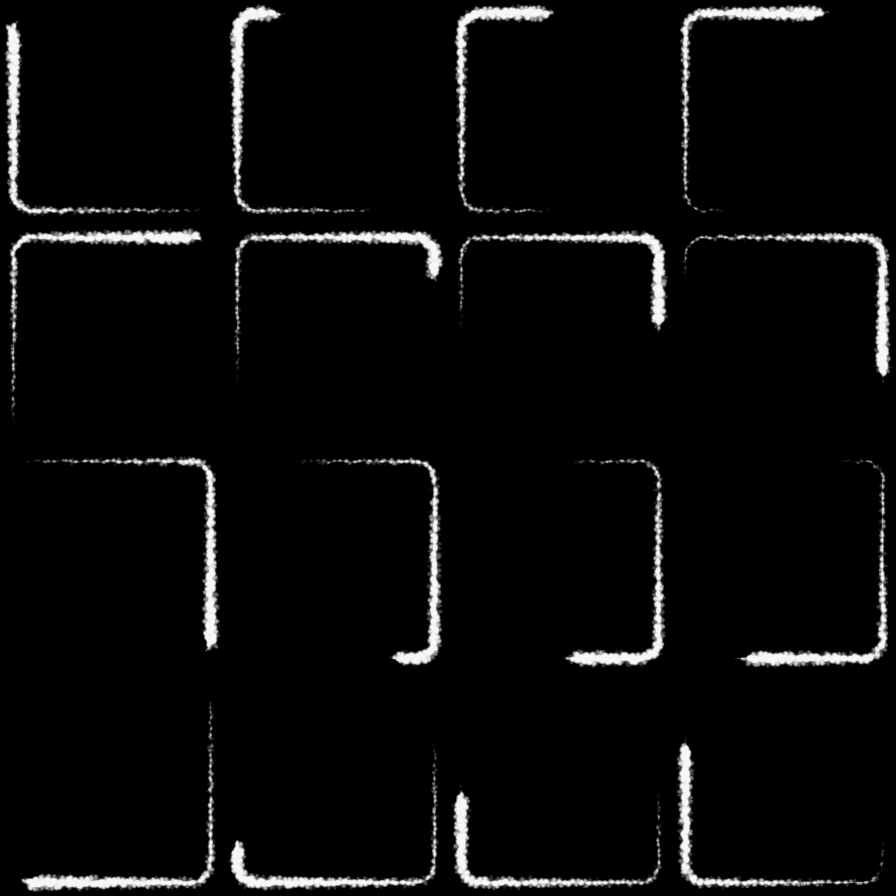
Write a Shadertoy shader that draws this pattern.

```glsl
// Sixteen frames of a chalky, tapering stroke running clockwise round a rounded square
#define GRID 4.0            // frames across and down
#define HALF_SIDE 0.44      // centre to stroke, in tiles
#define CORNER 0.085        // corner radius, in tiles
#define TRAIL 0.5           // lit share of the perimeter
#define TAIL_WIDTH 0.006    // half width at the tail
#define HEAD_WIDTH 0.041    // half width at the head
#define SOFTNESS 0.024      // width of the glowing edge
#define TIP 0.026           // length of the pointed tip, in perimeters
#define GRAIN_SCALE 42.0    // grain cells per tile
#define GRAIN 0.020         // roughness of the edge
#define WHITE 0.97

vec2 hash2(vec2 p) {
    vec3 q = fract(p.xyx * vec3(0.1031, 0.1030, 0.0973));
    q += dot(q, q.yzx + 33.33);
    return fract((q.xx + q.yz) * q.zy);
}

// Distance to the nearest scattered point
float cellular(vec2 p) {
    vec2 cell = floor(p), f = p - cell;
    float nearest = 4.0;
    for (int y = -1; y <= 1; y++)
    for (int x = -1; x <= 1; x++) {
        vec2 o = vec2(x, y);
        vec2 d = o + hash2(cell + o) - f;
        nearest = min(nearest, dot(d, d));
    }
    return sqrt(nearest);
}

float roundedSquare(vec2 p) {
    vec2 q = abs(p) - (HALF_SIDE - CORNER);
    return length(max(q, 0.0)) + min(max(q.x, q.y), 0.0) - CORNER;
}

// Position round the square, 0 to 1, clockwise from the top left
float perimeter(vec2 p) {
    vec2 a = abs(p);
    vec2 q = p / max(max(a.x, a.y), 1e-4);
    if (a.y > a.x) return p.y > 0.0 ? (1.0 + q.x) / 8.0 : (5.0 - q.x) / 8.0;
    return p.x > 0.0 ? (3.0 - q.y) / 8.0 : (7.0 + q.y) / 8.0;
}

void mainImage(out vec4 fragColor, in vec2 fragCoord) {
    vec2 uv = fragCoord / iResolution.xy * GRID;
    vec2 tile = floor(uv);
    vec2 p = uv - tile - 0.5;

    // Frames run left to right, then down
    float frame = tile.x + GRID * (GRID - 1.0 - tile.y);
    float behind = fract(frame / (GRID * GRID) - perimeter(p));
    float heat = max(1.0 - behind / TRAIL, 0.0);

    // Stroke narrows to the tail and comes to a point at the head
    float width = mix(TAIL_WIDTH, HEAD_WIDTH, heat);
    width -= HEAD_WIDTH * (1.0 - smoothstep(0.0, TIP, behind));

    // Grain roughens the edge and mottles the thin end
    float grain = 0.45 - cellular(uv * GRAIN_SCALE);
    float wobble = 0.003 * sin(uv.x * 61.0 + 2.0 * sin(uv.y * 47.0)) * sin(uv.y * 53.0);
    float inside = width - abs(roundedSquare(p) + wobble) + GRAIN * grain;
    float light = smoothstep(0.0, SOFTNESS, inside) * smoothstep(0.0, 0.1, heat);
    light *= WHITE + 0.12 * min(grain, 0.0);

    fragColor = vec4(vec3(light), 1.0);
}
```
